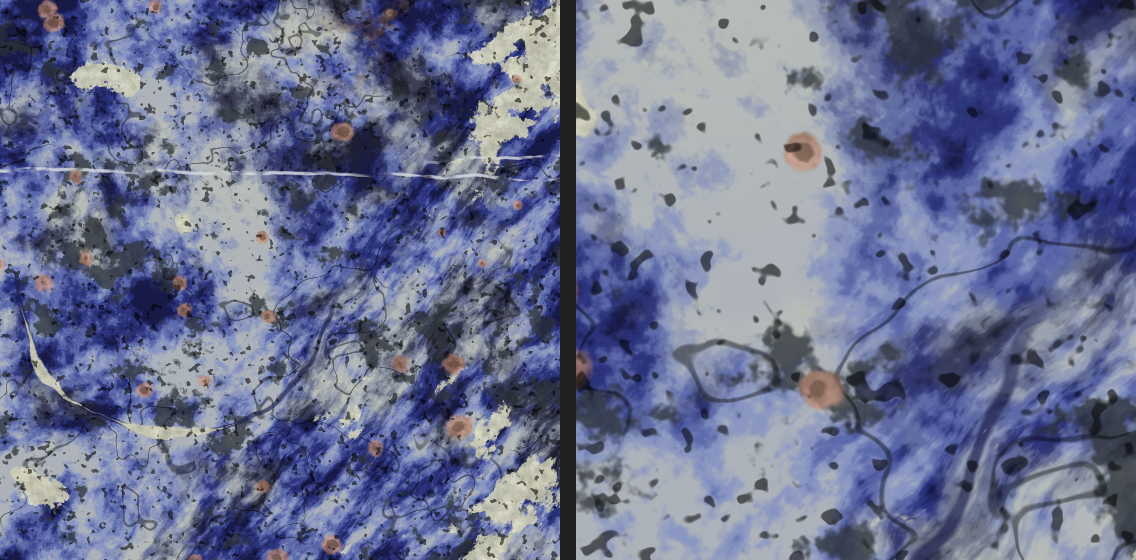
Left: the whole. Right: its middle third, enlarged.
A Shadertoy shader for this texture:

```glsl
// Polished sodalite: mottled blue stone with cream inclusions and a white vein.
// Layered value noise sets the blue tone, stretched along a diagonal grain at
// lower right; ellipses, a ring and scattered cells place the other minerals.

const vec3 NAVY  = vec3(0.09, 0.10, 0.28);
const vec3 DEEP  = vec3(0.17, 0.20, 0.49);
const vec3 BLUE  = vec3(0.36, 0.41, 0.67);
const vec3 LIGHT = vec3(0.54, 0.59, 0.76);
const vec3 PALE  = vec3(0.68, 0.70, 0.73);
const vec3 CREAM = vec3(0.80, 0.80, 0.71);
const vec3 OLIVE = vec3(0.17, 0.19, 0.21);
const vec3 RUST  = vec3(0.70, 0.51, 0.43);
const vec3 BROWN = vec3(0.36, 0.27, 0.22);

float hash(vec2 p) {
    vec3 q = fract(vec3(p.xyx) * 0.1031);
    q += dot(q, q.yzx + 33.33);
    return fract((q.x + q.y) * q.z);
}

float noise(vec2 p) {
    vec2 i = floor(p), f = fract(p);
    f = f * f * (3.0 - 2.0 * f);
    return mix(mix(hash(i), hash(i + vec2(1, 0)), f.x),
               mix(hash(i + vec2(0, 1)), hash(i + vec2(1, 1)), f.x), f.y);
}

// Rotates so that x runs along the given angle
vec2 along(vec2 p, float angle) {
    float c = cos(angle), s = sin(angle);
    return vec2(c * p.x + s * p.y, c * p.y - s * p.x);
}

float fbm(vec2 p, int octaves) {
    float sum = 0.0, amp = 1.0, total = 0.0;
    for (int i = 0; i < octaves; i++) {
        sum += amp * noise(p);
        total += amp;
        amp *= 0.62;
        p = along(p, 0.6) * 2.03 + 17.3;
    }
    return sum / total;
}

float blob(vec2 p, vec2 centre, float radius) {
    vec2 d = (p - centre) / radius;
    return exp(-dot(d, d));
}

// Ellipse whose edge is broken up by a rough offset
float patchMask(vec2 p, vec2 centre, float angle, vec2 size, float rough) {
    return smoothstep(0.12, -0.12, length(along(p - centre, angle) / size) - 1.0 + rough);
}

vec3 stoneColor(float t) {
    vec3 c = mix(NAVY, DEEP, smoothstep(-0.05, 0.2, t));
    c = mix(c, BLUE, smoothstep(0.2, 0.44, t));
    c = mix(c, LIGHT, smoothstep(0.44, 0.68, t));
    return mix(c, PALE, smoothstep(0.68, 0.92, t));
}

// Large light and dark regions
float regionTone(vec2 p) {
    float dark = 0.16 * blob(p, vec2(0.20, 0.77), 0.17) + 0.42 * blob(p, vec2(0.66, 0.67), 0.08)
               + 0.24 * blob(p, vec2(0.25, 0.51), 0.10) + 0.24 * blob(p, vec2(0.93, 0.77), 0.13)
               + 0.22 * blob(p, vec2(0.03, 0.95), 0.10) + 0.14 * blob(p, vec2(0.87, 0.58), 0.15);
    float light = 0.24 * blob(p, vec2(0.45, 0.58), 0.16) + 0.16 * blob(p, vec2(0.50, 0.86), 0.15)
                + 0.16 * blob(p, vec2(0.11, 0.46), 0.09) + 0.12 * blob(p, vec2(0.36, 0.34), 0.14);
    return light - dark;
}

// Round grains in jittered cells; x is the body, y the dark core
vec2 grains(vec2 p, float cells, float share, float rough) {
    vec2 result = vec2(0), id = floor(p * cells);
    for (int k = 0; k < 9; k++) {
        vec2 cell = id + vec2(k % 3, k / 3) - 1.0;
        vec2 centre = cell + vec2(hash(cell + 3.1), hash(cell + 8.7));
        float radius = mix(0.08, 0.22, hash(cell + 5.5));
        float d = length(p * cells - centre) / radius + rough;
        float present = step(hash(cell + 21.0), share);
        result = max(result, present * smoothstep(vec2(1.15, 0.5), vec2(0.7, 0.2), vec2(d)));
    }
    return result;
}

// Thin bright line, broken along its length
float vein(vec2 p, float height, float slope, float width) {
    float y = height + slope * p.x + 0.012 * (fbm(p.xx * vec2(14, 0), 4) - 0.5);
    float gaps = smoothstep(0.36, 0.6, fbm(p * vec2(22, 60), 3));
    return gaps * smoothstep(width, width * 0.3, abs(p.y - y));
}

void mainImage(out vec4 fragColor, in vec2 fragCoord) {
    vec2 uv = fragCoord / iResolution.xy;
    vec2 warp = vec2(fbm(uv * 6.0, 4), fbm(uv * 6.0 + 40.0, 4)) - 0.5;
    vec2 p = uv + 0.05 * warp;
    float rough = 3.0 * (fbm(uv * 26.0, 5) - 0.5);

    // Blue ground: cloudy mottling turning into diagonal grain
    float flow = smoothstep(-0.05, 0.3, p.x - 0.75 * p.y - 0.05);
    float cloud = fbm(p * 11.0, 7);
    float streak = fbm(along(p, 0.87) * vec2(11, 34), 6);
    float grit = fbm(uv * 75.0, 3) - 0.5;
    float tone = 0.47 + 2.7 * (mix(cloud, streak, 0.75 * flow) - 0.5) + 0.45 * grit;
    vec3 col = stoneColor(tone + regionTone(p));

    // Grey and olive tints
    float tint = smoothstep(0.48, 0.68, fbm(p * 7.0 + 60.0, 5)) + 0.8 * blob(p, vec2(0.42, 0.67), 0.11);
    col = mix(col, dot(col, vec3(0.3, 0.5, 0.2)) * vec3(1.08, 1.1, 1.02), 0.65 * min(tint, 1.0));
    float speck = fbm(uv * 24.0 + 9.0, 5) + 0.55 * (fbm(p * 5.0 + 90.0, 3) - 0.5);
    col = mix(col, OLIVE, 0.75 * smoothstep(0.62, 0.73, speck));

    // Fine dark cracks and the ring fracture
    float crack = abs(fbm(p * 5.0 + 31.0, 4) - 0.5);
    col *= 1.0 - 0.4 * smoothstep(0.009, 0.002, crack) * smoothstep(0.4, 0.6, noise(uv * 8.0));
    vec2 ring = p - vec2(0.32, 0.51);
    float angle = atan(ring.y, ring.x);
    float offset = abs(length(ring) - 0.285);
    float lower = smoothstep(0.1, -0.3, angle);
    col = mix(col, NAVY, 0.65 * lower * smoothstep(0.006, 0.002, offset));

    // Cream inclusions
    float crescent = 0.018 * exp(-pow((angle + 1.6) / 0.26, 2.0)) + 0.011 * exp(-pow((angle + 2.5) / 0.3, 2.0));
    float cream = smoothstep(0.002, -0.002, offset - crescent * (1.0 - 0.5 * rough) + 0.002);
    cream = max(cream, patchMask(p, vec2(0.97, 0.90), 0.98, vec2(0.18, 0.048), rough));
    cream = max(cream, patchMask(p, vec2(0.91, 0.93), 0.45, vec2(0.08, 0.022), rough));
    cream = max(cream, patchMask(p, vec2(0.19, 0.86), -0.15, vec2(0.055, 0.018), rough));
    cream = max(cream, patchMask(p, vec2(0.08, 0.125), -0.7, vec2(0.046, 0.023), rough));
    cream = max(cream, patchMask(p, vec2(0.325, 0.595), 1.9, vec2(0.023, 0.012), rough));
    float lace = fbm(along(p, 0.75) * vec2(11, 19) + 5.0, 6);
    cream = max(cream, smoothstep(0.80, 0.86, lace + 0.3 * blob(p, vec2(0.85, 0.14), 0.25)));
    col = mix(col, CREAM + 0.25 * grit, 0.92 * cream);

    // Rust grains, brown clusters and dark pits
    vec2 rust = grains(uv, 11.0, 0.22, 0.5 * rough);
    col = mix(col, RUST + 0.4 * grit, 0.75 * rust.x);
    col = mix(col, BROWN, 0.6 * rust.y);
    float brown = blob(p, vec2(0.62, 0.91), 0.06) + blob(p, vec2(0.71, 0.96), 0.05);
    col = mix(col, BROWN + 0.5 * grit, 0.8 * min(brown, 1.0) * smoothstep(0.0, 0.5, rough));
    col *= 1.0 - 0.55 * smoothstep(0.7, 0.8, fbm(uv * 95.0 + 7.0, 2));

    // White veins
    float white = vein(uv, 0.697, -0.015, 0.0045);
    white = max(white, vein(uv, 0.665, 0.06, 0.004) * smoothstep(0.74, 0.8, uv.x));
    col = mix(col, vec3(0.84, 0.85, 0.88), 0.85 * white);

    fragColor = vec4(clamp(col, 0.0, 1.0), 1.0);
}
```
